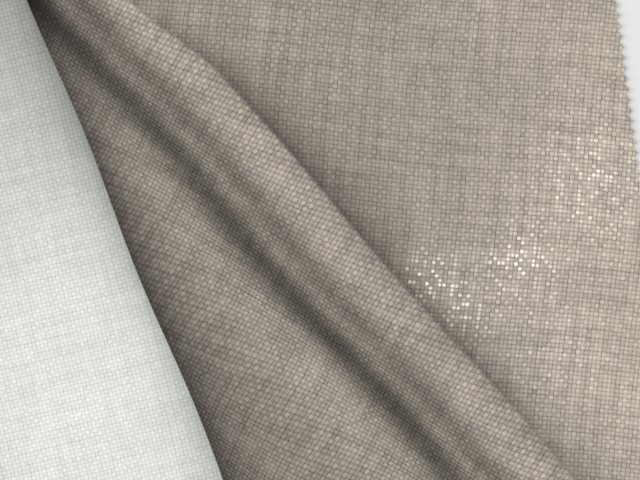
Reproduce this texture procedurally as a Shadertoy shader.

```glsl
float hash(vec2 p) {
    return fract(sin(dot(p, vec2(127.1, 311.7))) * 43758.5453);
}

float noise(vec2 p) {
    vec2 i = floor(p), f = fract(p);
    f = f * f * (3.0 - 2.0 * f);
    float low = mix(hash(i), hash(i + vec2(1, 0)), f.x);
    float high = mix(hash(i + vec2(0, 1)), hash(i + vec2(1, 1)), f.x);
    return mix(low, high, f.y);
}

float bump(float x, float center, float width) {
    float d = (x - center) / width;
    return exp(-d * d);
}

float blob(vec2 p, vec2 center, vec2 radius) {
    vec2 d = (p - center) / radius;
    return exp(-dot(d, d));
}

vec2 threadSpace(vec2 p, float angle, float size) {
    float c = cos(angle), s = sin(angle);
    return mat2(c, -s, s, c) * p / size;
}

// Plain weave: alternating rounded warp and weft crossings, about zero mean
float weave(vec2 q) {
    vec2 cell = floor(q), f = fract(q) - 0.5;
    bool weftOver = mod(cell.x + cell.y, 2.0) < 0.5;
    vec2 along = weftOver ? f : f.yx;
    float thread = 1.0 - 2.6 * along.y * along.y - 1.3 * along.x * along.x;
    float slub = noise(vec2(q.x * 0.09, q.y)) + noise(vec2(q.x, q.y * 0.09) + 37.0) - 1.0;
    float tone = weftOver ? 0.12 : -0.12;
    return (thread - 0.68) * 1.1 + tone + 0.38 * slub + 0.35 * (hash(cell) - 0.5);
}

// Rolled folds measured across the diagonal crease
float foldShade(float u, float y, float fromCream) {
    float shade = 0.55 + 0.05 * bump(u, -0.13, 0.09);
    shade -= (0.19 + 0.06 * bump(y, 0.3, 0.3)) * bump(u, 0.0, 0.042);
    shade += 0.03 * bump(u, 0.045, 0.02);
    shade -= 0.10 * bump(u, 0.088, 0.03);
    shade += 0.09 * bump(u, 0.18, 0.055);
    shade -= 0.28 * exp(-max(fromCream, 0.0) / 0.055);
    return shade;
}

// Flat cloth with the shadow thrown by the roll
float flatShade(vec2 p, float fromRoll) {
    float light = 0.61 + 0.07 * smoothstep(0.75, 1.3, p.x);
    light += 0.025 * (noise(p * 5.0) - 0.5);
    float depth = mix(0.09, 0.25, smoothstep(1.0, 0.76, p.y));
    depth *= mix(0.65, 1.0, smoothstep(0.0, 0.3, p.y));
    return light - depth * exp(-max(fromRoll, 0.0) / 0.055);
}

float creamShade(vec2 p, float fromCream) {
    float light = mix(0.90, 0.73, smoothstep(0.3, 1.0, p.y));
    light -= 0.20 * exp(min(fromCream, 0.0) / 0.045);
    return light + 0.03 * (noise(p * 7.0) - 0.5);
}

// Scattered bright threads within a few soft patches
float glints(vec2 p, vec2 q) {
    float patches = 0.9 * blob(p, vec2(0.90, 0.42), vec2(0.07, 0.05));
    patches += 0.7 * blob(p, vec2(0.96, 0.35), vec2(0.06, 0.04));
    patches += 0.8 * blob(p, vec2(1.08, 0.46), vec2(0.07, 0.06));
    patches += 0.6 * blob(p, vec2(1.23, 0.63), vec2(0.10, 0.13));
    patches += 0.3 * blob(p, vec2(1.12, 0.28), vec2(0.16, 0.14));
    vec2 f = fract(q) - 0.5;
    float spark = smoothstep(0.55, 0.95, hash(floor(q) + 19.0));
    return patches * (0.1 + spark * exp(-5.0 * dot(f, f)));
}

void mainImage(out vec4 fragColor, in vec2 fragCoord) {
    vec2 p = fragCoord / iResolution.y;
    float aa = 1.2 / iResolution.y;
    float bend = 0.004 * sin(p.y * 11.0);

    // Signed horizontal distances from the main boundaries
    float fromCream = p.x - (0.465 - 0.405 * p.y + bend);
    float fromCrease = p.x - (0.945 - 0.86 * p.y + 2.0 * bend);
    float fromRoll = p.x - (1.198 - 0.876 * p.y - 0.05 * smoothstep(0.85, 1.0, p.y) + bend);
    float teeth = 0.016 * abs(fract(p.y / 0.022) - 0.5);
    float fromPaper = p.x - (1.278 + 0.13 * (1.0 - p.y) + teeth);

    // Thread directions follow each layer of cloth
    vec2 flatThreads = threadSpace(p + 0.004 * sin(p.yx * 9.0), -0.10, 0.0090);
    vec2 foldThreads = threadSpace(p + 0.012 * sin(fromCrease * 14.0), -0.48, 0.0086);
    vec2 creamThreads = threadSpace(p, 0.24, 0.0082);

    vec3 brown = vec3(1.03, 0.975, 0.905);
    float flatLight = flatShade(p, fromRoll);
    flatLight *= 1.0 + 0.25 * weave(flatThreads);
    float foldLight = foldShade(fromCrease, p.y, fromCream);
    foldLight *= 1.0 + 0.30 * weave(foldThreads);
    float creamLight = creamShade(p, fromCream);
    creamLight *= 1.0 + 0.11 * weave(creamThreads);

    // Layer flat cloth, roll, cream cloth and the pale backing
    vec3 color = brown * flatLight + 0.42 * glints(p, flatThreads);
    color = mix(color, brown * foldLight, smoothstep(0.008, -0.008, fromRoll));
    color = mix(color, vec3(0.985, 1.0, 0.965) * creamLight, smoothstep(aa, -aa, fromCream));
    float paperLight = 0.91 - 0.20 * exp(-max(fromPaper, 0.0) / 0.006);
    color = mix(color, vec3(paperLight), smoothstep(-aa, aa, fromPaper));
    fragColor = vec4(clamp(color, 0.0, 1.0), 1.0);
}
```
